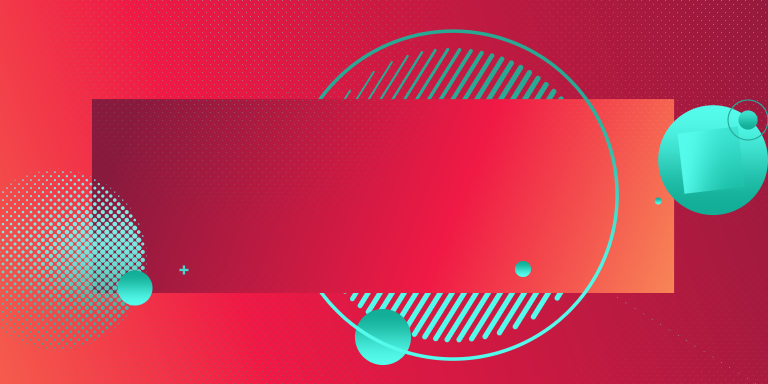
This background is drawn by a Shadertoy shader. Its source:

```glsl
const vec3 RED = vec3(0.94, 0.10, 0.27);
const vec3 TEAL = vec3(0.07, 0.68, 0.59);
const vec3 AQUA = vec3(0.33, 0.98, 0.92);

// Antialiased coverage of a signed distance
float cover(float d) {
    return clamp(0.5 - d * iResolution.y, 0.0, 1.0);
}

float box(vec2 p, vec2 halfSize) {
    vec2 d = abs(p) - halfSize;
    return length(max(d, 0.0)) + min(max(d.x, d.y), 0.0);
}

// Disc with a vertical gradient
void ball(inout vec3 col, vec2 p, vec2 center, float radius, vec3 low, vec3 high) {
    vec2 q = p - center;
    vec3 shade = mix(low, high, smoothstep(-0.95, 0.95, q.y / radius));
    col = mix(col, shade, cover(length(q) - radius));
}

vec3 backdrop(vec2 p) {
    float t = dot(p, vec2(0.94, 0.34));
    vec3 col = mix(vec3(0.96, 0.36, 0.30), RED, clamp(t / 0.66, 0.0, 1.0));
    return mix(col, vec3(0.59, 0.10, 0.24), clamp((t - 0.66) / 1.54, 0.0, 1.0));
}

vec3 panelColor(vec2 p) {
    float t = dot(p, vec2(0.93, -0.364));
    vec3 col = mix(vec3(0.53, 0.10, 0.24), RED, clamp((t - 0.05) / 0.89, 0.0, 1.0));
    return mix(col, vec3(0.97, 0.52, 0.34), clamp((t - 0.94) / 0.6, 0.0, 1.0));
}

// Slanted round-ended bars whose lengths follow a circle
float stripes(vec2 q) {
    float across = dot(q, vec2(0.85, -0.53));
    float along = dot(q, vec2(0.53, 0.85));
    float lane = round(across / 0.0266) * 0.0266;
    float width = mix(0.0025, 0.0068, smoothstep(-0.36, 0.0, lane));
    float reach = sqrt(max(0.147 - lane * lane, 0.0)) - width;
    return length(vec2(across - lane, max(abs(along) - reach, 0.0))) - width;
}

// Diagonal dot grid, growing toward the right and the middle
float halftone(vec2 q) {
    vec2 grid = vec2(q.x + q.y, q.x - q.y) * 0.7071 / 0.0147;
    vec2 cell = round(grid);
    vec2 dotPos = vec2(cell.x + cell.y, cell.x - cell.y) * 0.7071 * 0.0147;
    float size = mix(0.0035, 0.0072, smoothstep(-0.16, 0.12, dotPos.x));
    size *= mix(1.0, 0.45, smoothstep(0.02, 0.24, abs(dotPos.y)));
    size *= smoothstep(0.245, 0.222, length(dotPos));
    return length(grid - cell) * 0.0147 - size;
}

void mainImage(out vec4 fragColor, in vec2 fragCoord) {
    vec2 p = fragCoord / iResolution.y;
    vec3 col = backdrop(p);

    // Striped circle behind the panel
    vec2 q = p - vec2(1.18, 0.492);
    vec3 lineColor = mix(AQUA, vec3(0.16, 0.66, 0.58), smoothstep(-0.3, 0.33, q.y));
    col = mix(col, lineColor, cover(stripes(q)));

    // Panel
    float panel = cover(box(p - vec2(0.9975, 0.4895), vec2(0.758, 0.2525)));
    col = mix(col, panelColor(p), panel);

    // Halftone disc
    vec2 h = p - vec2(0.143, 0.323);
    vec3 dotColor = mix(vec3(0.24, 0.66, 0.58), vec3(0.48, 0.93, 0.90), smoothstep(-0.2, 0.08, h.y));
    col = mix(col, dotColor, cover(halftone(h)));

    // Balls lit from below
    ball(col, p, vec2(0.3516, 0.25), 0.0456, AQUA, TEAL);
    ball(col, p, vec2(0.9974, 0.1224), 0.073, AQUA, TEAL);
    ball(col, p, vec2(1.362, 0.2995), 0.021, AQUA, TEAL);
    ball(col, p, vec2(1.714, 0.4766), 0.009, AQUA, TEAL);

    // Large ring, passing behind the panel on its left half
    float ring = cover(abs(length(q) - 0.427) - 0.0046);
    col = mix(col, lineColor, ring * (1.0 - panel * step(q.x, 0.0)));

    // Large ball with a tilted square
    vec2 big = vec2(1.857, 0.583);
    ball(col, p, big, 0.143, TEAL, AQUA);
    vec2 s = mat2(0.993, -0.115, 0.115, 0.993) * (p - big + vec2(0.005, 0.0));
    float fade = smoothstep(0.09, -0.08, s.x - 0.3 * s.y);
    vec3 squareColor = mix(vec3(0.13, 0.80, 0.71), AQUA, fade);
    col = mix(col, squareColor, cover(box(s, vec2(0.079))) * mix(0.35, 1.0, fade));

    // Small orbit
    vec2 orbit = vec2(1.948, 0.6875);
    col = mix(col, vec3(0.16, 0.66, 0.60), cover(abs(length(p - orbit) - 0.052) - 0.0015));
    ball(col, p, orbit, 0.025, TEAL, vec3(0.24, 0.88, 0.81));

    // Plus mark
    vec2 m = p - vec2(0.479, 0.297);
    float plus = min(box(m, vec2(0.0117, 0.003)), box(m, vec2(0.003, 0.0117)));
    col = mix(col, vec3(0.26, 0.86, 0.81), cover(plus));

    fragColor = vec4(col, 1.0);
}
```
